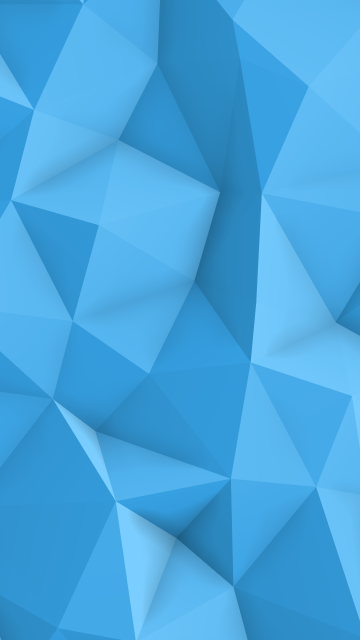
Give the GLSL for this background, as a Shadertoy shader.

```glsl
// Low-poly relief in blue: a jittered, tilted grid of points with random heights
// is split into triangles, each lit by its slope. Valleys are softly darkened by
// comparing the height of a point with the mean height on a ring around it.

#define COLUMNS 3.9        // grid cells across the canvas width
#define TILT 0.32          // rotation of the grid, radians
#define JITTER 0.66        // spread of each point inside its cell
#define LIGHT_DIR vec2(-0.80, -0.60)
#define LIGHT_GAIN 1.6     // contrast between facets
#define HEIGHT_GLOW 0.16   // brightening of high ground
#define VALLEY_RADIUS 0.36
#define VALLEY_DARK 1.25
#define DARK vec3(0.153, 0.495, 0.695)
#define MID vec3(0.212, 0.628, 0.885)
#define LIGHT vec3(0.480, 0.808, 1.0)

float hash(vec2 p) {
    return fract(sin(dot(p, vec2(127.1, 311.7))) * 43758.5453);
}

float cross2(vec2 a, vec2 b) { return a.x * b.y - a.y * b.x; }

// Grid point: position in xy, height in z
vec3 meshPoint(vec2 id) {
    vec2 offset = vec2(hash(id + 3.7), hash(id + 41.3)) - 0.5;
    return vec3(id + 0.5 + JITTER * offset, hash(id + 17.9));
}

// Three-stop colour ramp
vec3 ramp(float t) {
    t = clamp(t, 0.0, 1.0);
    return t < 0.46 ? mix(DARK, MID, t / 0.46) : mix(MID, LIGHT, (t - 0.46) / 0.54);
}

// Signed distance to one side of a triangle
float sideDistance(vec2 p, vec2 a, vec2 b) {
    return cross2(b - a, p - a) / length(b - a);
}

// One facet: colour and height, premultiplied by coverage, then coverage
void addFacet(vec2 p, vec3 a, vec3 b, vec3 c, float px, inout vec4 sum, inout float total) {
    vec3 e = b - a, f = c - a;
    float area = cross2(e.xy, f.xy);
    float d = sign(area);
    d = min(d * sideDistance(p, a.xy, b.xy),
        min(d * sideDistance(p, b.xy, c.xy), d * sideDistance(p, c.xy, a.xy)));
    float cover = clamp(d / px + 0.5, 0.0, 1.0);
    if (cover <= 0.0) return;

    vec2 slope = vec2(e.z * f.y - f.z * e.y, f.z * e.x - e.z * f.x) / area;
    float height = a.z + dot(slope, p - a.xy);
    float lit = LIGHT_GAIN * dot(slope, LIGHT_DIR);
    float tone = 0.53 + 0.5 * lit / sqrt(1.0 + lit * lit);
    tone += HEIGHT_GLOW * (height - 0.5);
    sum += cover * vec4(ramp(tone), height);
    total += cover;
}

// Colour in rgb and height in a of the whole relief at p
vec4 relief(vec2 p, float px) {
    vec2 cell = floor(p - 0.5);
    vec4 sum = vec4(0.0);
    float total = 0.0;
    for (int k = 0; k < 9; k++) {
        // Start with the middle cell, then visit the others
        int n = (k + 4) % 9;
        vec2 id = cell + vec2(float(n % 3), float(n / 3)) - 1.0;
        vec3 a = meshPoint(id);
        vec3 b = meshPoint(id + vec2(1.0, 0.0));
        vec3 c = meshPoint(id + vec2(1.0, 1.0));
        vec3 d = meshPoint(id + vec2(0.0, 1.0));
        // Split along the shorter diagonal
        if (distance(a.xy, c.xy) < distance(b.xy, d.xy)) {
            addFacet(p, a, b, c, px, sum, total);
            addFacet(p, a, c, d, px, sum, total);
        } else {
            addFacet(p, a, b, d, px, sum, total);
            addFacet(p, b, c, d, px, sum, total);
        }
        if (total > 0.999) break;
    }
    return sum / max(total, 0.001);
}

void mainImage(out vec4 fragColor, in vec2 fragCoord) {
    float px = COLUMNS / iResolution.x;
    float cs = cos(TILT), sn = sin(TILT);
    vec2 p = mat2(cs, sn, -sn, cs) * (fragCoord * px) + vec2(5.0, 9.0);
    vec4 here = relief(p, px);

    // Soft shade in the valleys
    float ring = 0.0;
    for (int i = 0; i < 12; i++) {
        float angle = 6.2832 * (float(i) + 0.5) / 12.0;
        float radius = VALLEY_RADIUS * (i % 2 == 0 ? 1.0 : 0.6);
        ring += relief(p + radius * vec2(cos(angle), sin(angle)), px).a / 12.0;
    }
    float shade = 1.0 - VALLEY_DARK * clamp(ring - here.a, 0.0, 0.25);
    fragColor = vec4(here.rgb * shade, 1.0);
}
```
